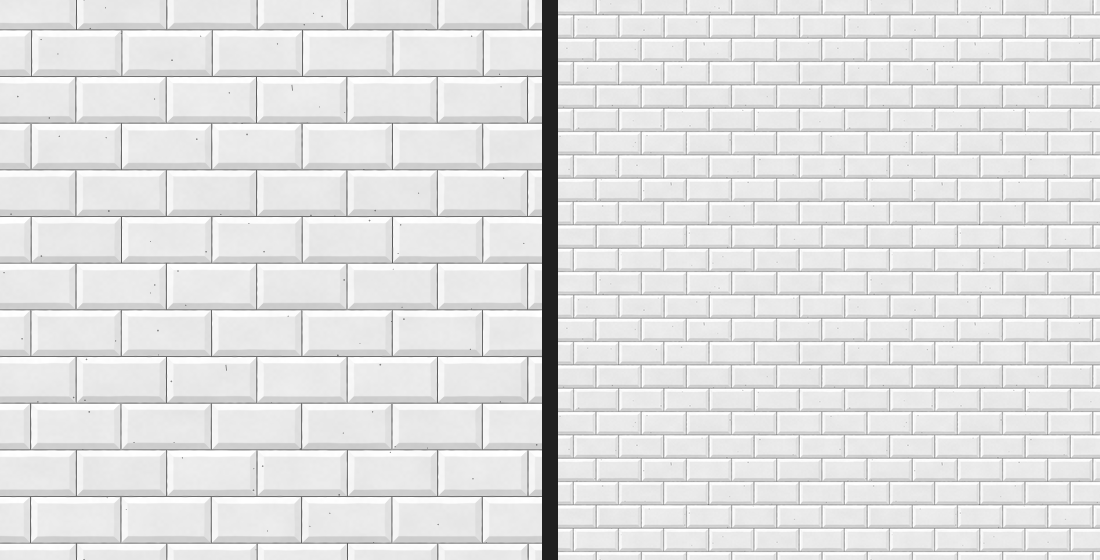
Left, the tile; right, the same tile 2 across and 2 down.
Reproduce this texture procedurally as a WebGL 1 fragment shader.

```glsl
precision highp float;
// Running-bond wall of glossy white bevelled tiles with thin dark joints.
uniform vec2 u_resolution;

const vec2 COUNT = vec2(6.0, 12.0);        // tiles across and down
const vec2 TILE = vec2(1.9375, 1.0);       // tile size, in tile heights
const vec2 ORIGIN = vec2(0.345, 0.36);     // where the first joints fall
const float BEVEL = 0.148;
const float JOINT = 0.011;                 // half width of a joint

const float FACE = 0.914;
const float TOP_SIDE = 0.99;
const float BOTTOM_SIDE = 0.805;
const float LEFT_SIDE = 0.962;
const float RIGHT_SIDE = 0.875;
const float JOINT_GRAY = 0.36;

float hash(vec2 p) {
    return fract(sin(dot(p, vec2(127.1, 311.7))) * 43758.545);
}

// Value noise that wraps after a whole number of cells.
float noise(vec2 uv, vec2 cells) {
    vec2 p = uv * cells;
    vec2 i = floor(p);
    vec2 f = fract(p);
    f = f * f * (3.0 - 2.0 * f);
    vec2 a = mod(i, cells);
    vec2 b = mod(i + 1.0, cells);
    return mix(mix(hash(a), hash(vec2(b.x, a.y)), f.x),
               mix(hash(vec2(a.x, b.y)), hash(b), f.x), f.y);
}

// Antialiased coverage of a shape with signed distance d.
float cover(float d, float px) {
    return clamp(0.5 - d / px, 0.0, 1.0);
}

// Gray of the flat face and its four mitred sides.
float bevelledTile(vec2 q, vec2 edge, float px) {
    float side = mix(LEFT_SIDE, RIGHT_SIDE, step(TILE.x * 0.5, q.x));
    float level = mix(BOTTOM_SIDE, TOP_SIDE, step(0.5, q.y));
    float soft = px * 0.5 + 0.008;
    float rim = mix(side, level, smoothstep(-soft, soft, edge.x - edge.y));
    float inner = min(edge.x, edge.y);
    rim += 0.02 * (1.0 - smoothstep(0.0, 0.06, inner));
    return mix(rim, FACE, smoothstep(BEVEL - soft, BEVEL + soft, inner));
}

// Tiny pits, mostly near the lower edge, and a rare hairline crack.
float wear(vec2 q, vec2 id, float px) {
    float mark = 0.0;
    for (int i = 0; i < 4; i++) {
        vec2 seed = id + vec2(17.3, 5.9) * float(i + 1);
        float height = hash(seed + 2.0);
        vec2 center = vec2(hash(seed), height * height) * TILE;
        float radius = 0.008 + 0.01 * hash(seed + 4.0);
        float strength = 0.45 * step(0.65, hash(seed + 6.0));
        mark = max(mark, strength * cover(length(q - center) - radius, px));
    }
    vec2 c = q - vec2(0.3 + 1.3 * hash(id + 31.0), 0.76);
    float crack = max(abs(c.x + 0.1 * c.y) - 0.008, abs(c.y) - 0.06);
    return max(mark, 0.55 * step(0.95, hash(id + 43.0)) * cover(crack, px));
}

void main() {
    vec2 uv = gl_FragCoord.xy / u_resolution;
    float px = COUNT.y / u_resolution.y;

    // Alternate rows shift by half a tile, each with a slight misfit.
    vec2 grid = uv * COUNT - ORIGIN;
    float row = mod(floor(grid.y), COUNT.y);
    grid.x -= 0.5 * mod(row, 2.0) + 0.014 * (hash(vec2(row, 9.0)) - 0.5);
    vec2 id = vec2(mod(floor(grid.x), COUNT.x), row);
    vec2 q = fract(grid) * TILE;
    vec2 edge = min(q, TILE - q);

    // Glaze: sides slightly uneven, face faintly clouded.
    vec2 wobble = vec2(noise(uv, vec2(36.0, 48.0)), noise(uv, vec2(30.0, 60.0)));
    float gray = bevelledTile(q, edge + 0.016 * (wobble - 0.5), px);
    gray += 0.012 * (hash(id + 71.0) - 0.5);
    gray += 0.018 * (noise(uv, vec2(24.0, 30.0)) - 0.5);
    gray += 0.012 * (noise(uv, vec2(150.0, 160.0)) - 0.5);
    gray *= 1.0 - wear(q, id, px);

    // Joints: upright ones are a little darker, all vary along their length.
    float grit = noise(uv, vec2(120.0, 128.0));
    float width = JOINT * (0.7 + 0.6 * grit);
    float upright = cover(edge.x - width, px);
    float level = 0.85 * cover(edge.y - width, px);
    gray = mix(gray, JOINT_GRAY + 0.16 * (grit - 0.5), max(upright, level));

    gl_FragColor = vec4(vec3(clamp(gray, 0.0, 1.0)), 1.0);
}
```
